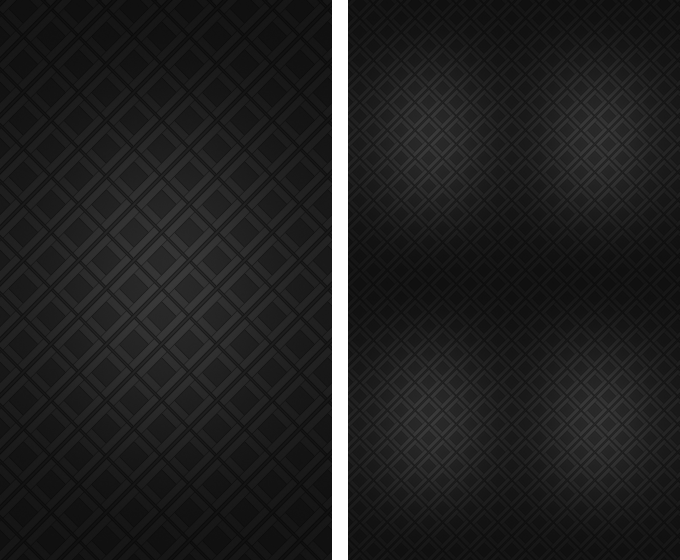
Left: one tile. Right: repeated 2 by 2.
A WebGL 2 fragment shader for this pattern:

```glsl
#version 300 es
precision highp float;

uniform vec2 u_resolution;
out vec4 outColor;

const float PI = 3.14159;

// Layout: whole repeats per canvas, then sizes in units of one diamond cell
const vec2 REPEATS = vec2(6.0, 10.0);
const vec2 CELL_ORIGIN = vec2(0.92, 0.35);
const float SQUARE_HALF = 0.265;
const vec2 FRAME_HALF = vec2(0.460, 0.446);
const vec2 THREAD_HALF = vec2(0.016, 0.027);
const float SEAM_HALF = 0.009;

// Tones at full light
const vec3 GROOVE = vec3(0.092);
const vec3 THREAD = vec3(0.155);
const vec3 SQUARE = vec3(0.145);
const vec3 FALLING_BAND = vec3(0.188);
const vec3 RISING_BAND = vec3(0.202);
const float SEAM_STRENGTH = 0.40;

// Lighting and surface
const float EDGE_LIGHT = 0.43;
const float VERTICAL_GLOW = 0.25;
const float CENTER_GLOW = 0.42;
const vec2 GRAIN_GRID = vec2(304.0, 512.0);
const float GRAIN_AMOUNT = 0.004;

float hash(vec2 p) {
    vec3 q = fract(vec3(p.xyx) * 0.1031);
    q += dot(q, q.yzx + 33.33);
    return fract((q.x + q.y) * q.z);
}

// Coverage of the region where the signed distance is negative
float inside(float distanceToEdge, float pixel) {
    return 1.0 - smoothstep(-0.7 * pixel, 0.7 * pixel, distanceToEdge);
}

vec3 plaid(vec2 uv, float pixel) {
    // Diagonal axes: x crosses the falling strips, y crosses the rising ones
    vec2 grid = uv * REPEATS - CELL_ORIGIN;
    vec2 diagonal = vec2(grid.x + grid.y, grid.x - grid.y);
    vec2 a = abs(fract(diagonal + 0.5) - 0.5);

    // Grooves with a thin raised thread along the middle
    vec3 color = GROOVE;
    vec2 toThread = 0.5 - a - THREAD_HALF;
    color = mix(color, THREAD, inside(toThread.x, pixel));
    float risingGroove = inside(FRAME_HALF.y - a.y, pixel);
    color = mix(color, GROOVE, risingGroove);
    color = mix(color, THREAD, inside(toThread.y, pixel));

    // Long rising bands, short falling bands and the inner square
    vec2 toFrame = a - FRAME_HALF;
    vec2 toSquare = a - SQUARE_HALF;
    float frame = inside(max(toFrame.x, toFrame.y), pixel);
    float middle = inside(toSquare.y, pixel);
    float square = inside(max(toSquare.x, toSquare.y), pixel);
    vec3 cloth = mix(RISING_BAND, FALLING_BAND, middle);
    cloth = mix(cloth, SQUARE, square);

    // Seams where the bands meet
    float longSeam = inside(abs(toSquare.y) - SEAM_HALF, pixel);
    float shortSeam = inside(abs(toSquare.x) - SEAM_HALF, pixel) * middle;
    cloth *= 1.0 - SEAM_STRENGTH * max(longSeam, shortSeam);
    return mix(color, cloth, frame);
}

void main() {
    vec2 uv = gl_FragCoord.xy / u_resolution;
    float pixel = length(REPEATS / u_resolution);
    vec3 color = plaid(uv, pixel);

    // Periodic glow, flat at the canvas borders
    vec2 glow = 0.5 - 0.5 * cos(2.0 * PI * uv);
    float light = EDGE_LIGHT + glow.y * (VERTICAL_GLOW + CENTER_GLOW * glow.x);

    // Fine wrapped grain
    float grain = hash(mod(floor(uv * GRAIN_GRID), GRAIN_GRID)) - 0.5;
    outColor = vec4(color * light + grain * GRAIN_AMOUNT, 1.0);
}
```
